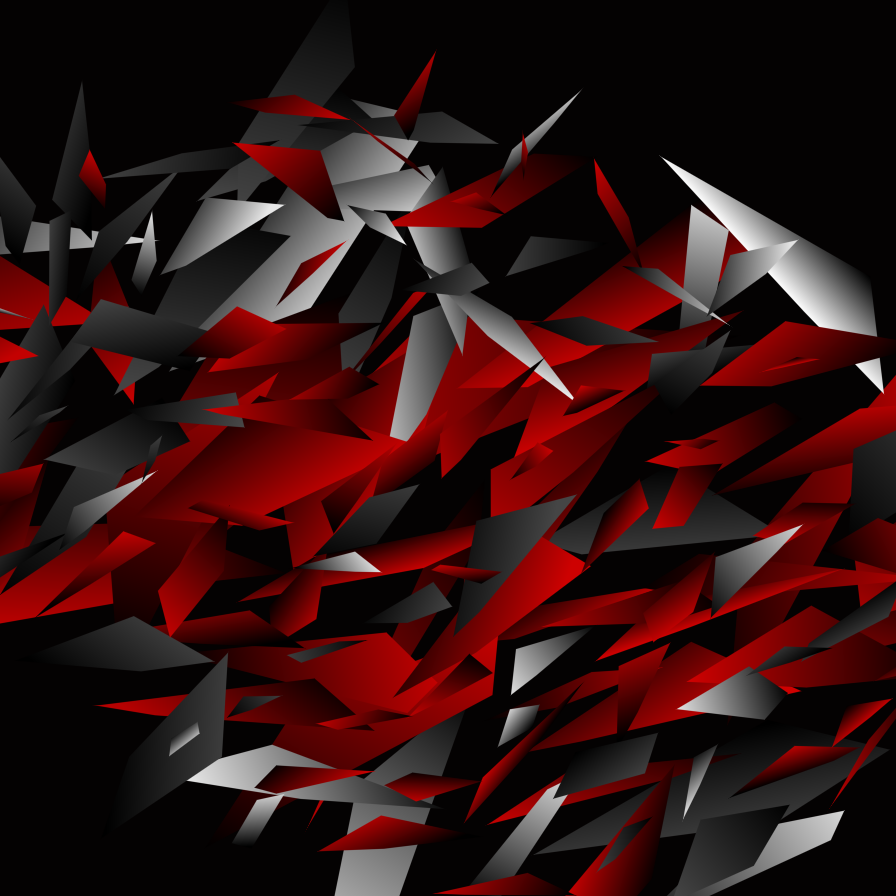
Give the GLSL for this background, as a three.js fragment shader.

```glsl
// Heap of sharp red, charcoal and silver shards on black, each shaded by a
// linear ramp from black. A loop paints hashed four-cornered splinters from
// large to small, scattered over a tilted ellipse.

varying vec2 vUv;

const float SHARDS = 150.0;

vec4 hash4(float n) {
  vec4 p = fract(n * vec4(0.1031, 0.1030, 0.0973, 0.1099));
  p += dot(p, p.wzxy + 33.33);
  return fract((p.xxyz + p.yzzw) * p.zywx);
}

mat2 rotation(float angle) {
  float c = cos(angle), s = sin(angle);
  return mat2(c, s, -s, c);
}

// Signed distance to the line a-b, positive on its left
float leftOf(vec2 p, vec2 a, vec2 b) {
  vec2 e = b - a;
  return (e.x * (p.y - a.y) - e.y * (p.x - a.x)) / length(e);
}

// Convex splinter: tips on the x axis, one corner above and one below
float splinter(vec2 p, float reach, vec2 top, vec2 bottom) {
  vec2 tip = vec2(reach, 0.0);
  return max(max(leftOf(p, -tip, top), leftOf(p, top, tip)),
             max(leftOf(p, tip, bottom), leftOf(p, bottom, -tip)));
}

void main() {
  vec3 color = vec3(0.016, 0.006, 0.006);

  for (float i = 0.0; i < SHARDS; i++) {
    vec4 form = hash4(i + 17.0);
    vec4 look = hash4(i + 421.0);

    // Evenly spread centre inside the tilted ellipse
    vec2 seq = fract(0.37 + i * vec2(0.7549, 0.5698));
    float turn = 6.2832 * seq.y;
    vec2 spot = sqrt(seq.x) * vec2(0.6 * cos(turn), 0.42 * sin(turn));
    vec2 center = vec2(0.48, 0.45) + rotation(-0.45) * spot;
    float upper = smoothstep(0.45, 0.75, center.y);

    // Lower shards lean up to the right, upper ones point more freely
    float lean = 0.5 + (look.x - 0.5) * mix(1.3, 3.1, upper);
    vec2 p = (vUv - center) * rotation(lean);

    // Proportions
    float reach = mix(0.2, 0.035, pow(i / SHARDS, 0.6)) * (0.6 + 0.8 * form.x);
    float rise = reach * mix(0.08, 0.65, form.y);
    float drop = reach * (0.01 + 0.5 * form.z * form.z);
    vec2 top = vec2(reach * (1.6 * form.w - 0.8), rise);
    vec2 bottom = vec2(reach * (0.8 - 1.6 * fract(form.w * 7.0)), -drop);
    float dist = splinter(p, reach, top, bottom);

    // Ramp across the shard in its own direction
    float aim = 6.2832 * look.y;
    vec2 slope = vec2(cos(aim), sin(aim));
    float extent = length(slope * vec2(reach, 0.5 * (rise + drop)));
    vec2 middle = vec2(0.0, 0.5 * (rise - drop));
    float ramp = clamp(0.5 + 0.5 * dot(p - middle, slope) / extent, 0.0, 1.0);

    // Red dominates below, greys above
    float redShare = mix(0.6, 0.36, upper);
    float greyPick = (look.z - redShare) / (1.0 - redShare);
    vec3 tint = vec3(0.78, 0.005, 0.005);
    if (greyPick > 0.0) tint = vec3(greyPick < 0.55 ? 0.27 : 0.95);
    tint *= 0.85 + 0.2 * look.w;

    color = mix(color, tint * ramp, 1.0 - smoothstep(-0.0008, 0.0008, dist));
  }

  gl_FragColor = vec4(color, 1.0);
}
```
